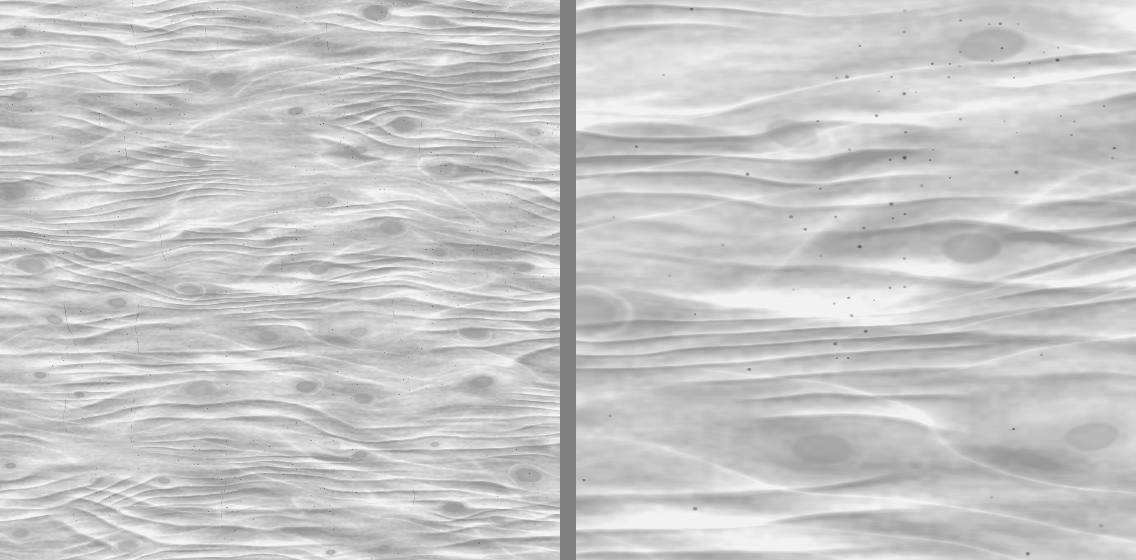
Left, the full canvas; right, a detail of the centre.
Reproduce this texture procedurally as a Shadertoy shader.

```glsl
// Pale grey wood grain with wavy horizontal fibres, oval knots, specks and hairline scratches.

float hash(vec2 p) {
    return fract(sin(dot(p, vec2(127.1, 311.7))) * 43758.5453);
}

float noise(vec2 p) {
    vec2 i = floor(p), f = fract(p);
    f = f * f * f * (f * (f * 6.0 - 15.0) + 10.0);
    return mix(mix(hash(i), hash(i + vec2(1, 0)), f.x),
               mix(hash(i + vec2(0, 1)), hash(i + vec2(1, 1)), f.x), f.y);
}

float fbm(vec2 p) {
    float sum = 0.0, amp = 0.516;
    for (int i = 0; i < 5; i++) {
        sum += amp * noise(p);
        p = p * vec2(1.9, 2.1) + vec2(17.3, 9.1);
        amp *= 0.5;
    }
    return sum;
}

// Thin bright crests along the middle level of a noise field
float filament(vec2 p) {
    return pow(1.0 - abs(2.0 * noise(p) - 1.0), 7.0);
}

// Crisp edge on one side, soft fade on the other, dark crease between
float foldedRidge(float height) {
    float f = fract(height);
    float crest = smoothstep(0.0, 0.12, f) * (1.0 - f) * (1.0 - f);
    float crease = smoothstep(0.72, 0.93, f) * smoothstep(1.0, 0.94, f);
    return crest - 0.25 - 0.25 * crease;
}

// x: dark heart, y: bright rim, z: vertical push on the surrounding grain
vec3 knots(vec2 uv) {
    vec3 result = vec3(0);
    vec2 cell = floor(uv * 8.0);
    for (int j = -1; j <= 1; j++)
    for (int i = -1; i <= 1; i++) {
        vec2 id = cell + vec2(i, j);
        if (hash(id + 3.7) > 0.8) continue;
        vec2 centre = (id + 0.1 + 0.8 * vec2(hash(id + 11.3), hash(id + 25.9))) / 8.0;
        float size = mix(0.008, 0.028, hash(id + 41.1));
        float strength = mix(0.45, 1.0, hash(id + 57.7));
        vec2 d = uv - centre;
        d.y += 0.3 * d.x * (hash(id + 63.1) - 0.5);
        float r = length(d / (size * vec2(1.0, 0.52)));
        r += 0.3 * (noise(uv * vec2(40, 80)) - 0.5);
        float heart = smoothstep(1.15, 0.75, r) * (0.85 + 0.15 * smoothstep(0.0, 0.8, r));
        float halo = 0.35 * smoothstep(2.0, 0.9, r);
        float rim = exp(-pow((r - 1.35) / 0.14, 2.0)) * smoothstep(0.35, 0.7, noise(uv * 45.0 + id));
        result.x = max(result.x, strength * max(heart, halo));
        result.y = max(result.y, rim * hash(id + 71.9));
        result.z += 0.6 * d.y * exp(-r * r / 4.0);
    }
    return result;
}

// Sparse dark dots, gathered in loose clusters
float specks(vec2 uv) {
    vec2 p = uv * 120.0, id = floor(p);
    float present = step(hash(id + 5.2), 0.16 * smoothstep(0.35, 0.9, noise(uv * 10.0)));
    vec2 centre = 0.25 + 0.5 * vec2(hash(id + 8.4), hash(id + 19.6));
    float radius = mix(0.08, 0.18, hash(id + 33.3));
    float d = length((fract(p) - centre) * vec2(0.8, 1.0));
    return present * smoothstep(radius, radius * 0.35, d) * mix(0.3, 1.0, hash(id + 47.0));
}

// Broken, slightly bent hairlines running steeply down the board
float scratches(vec2 uv) {
    vec2 p = uv * 6.0, id = floor(p), f = fract(p) - 0.5;
    float present = step(hash(id + 82.0), 0.45);
    float path = 0.5 * (hash(id + 91.0) - 0.5) + f.y * (0.5 * hash(id + 14.0) - 0.4)
               + 0.4 * f.y * f.y + 0.03 * (noise(uv * 70.0) - 0.5);
    float line = smoothstep(0.008, 0.001, abs(f.x - path));
    float ends = smoothstep(0.4, 0.2, abs(f.y));
    return present * line * ends * smoothstep(0.45, 0.75, noise(uv * vec2(40, 130)));
}

void mainImage(out vec4 fragColor, in vec2 fragCoord) {
    vec2 uv = fragCoord / iResolution.y;
    vec3 knot = knots(uv);

    // Bend the fibres in gentle waves and around the knots
    vec2 q = uv;
    q.y -= knot.z;
    q.y += 0.04 * (fbm(uv * vec2(3, 6) + 2.0) - 0.5);
    q.y += 0.012 * (noise(uv * vec2(8, 18) + 31.0) - 0.5);
    vec2 up = vec2(q.x, q.y - 0.2 * q.x), down = vec2(q.x, q.y + 0.18 * q.x);
    float patches = smoothstep(0.3, 0.7, noise(uv * vec2(4, 8) + 61.0));

    // Broad tone, level and slanting streaks, fine fibres
    float grey = 0.795;
    grey += 0.09 * (fbm(q * vec2(4, 14) + 7.0) - 0.5);
    grey += 0.30 * (fbm(q * vec2(7, 54) + 53.0) - 0.5);
    grey += 0.24 * (mix(fbm(up * vec2(8, 48)), fbm(down * vec2(8, 48) + 23.0), patches) - 0.5);
    grey += 0.06 * (noise(q * vec2(18, 210)) - 0.5);
    grey += 0.045 * (noise(uv * vec2(170, 280)) - 0.5);

    // Pale filaments crossing at shallow angles
    float rising = filament(vec2(up.x * 7.0 - q.y * 9.0, up.y * 36.0) + 13.0);
    float falling = filament(vec2(down.x * 7.0 + q.y * 9.0, down.y * 38.0) + 37.0);
    grey += 0.11 * (mix(rising, falling, patches) - 0.24);

    // Short runs of folded ridges at two spacings
    float sway = 4.0 * noise(q * vec2(2.5, 8) + 19.0) + 0.8 * noise(q * vec2(8, 22));
    float wide = smoothstep(0.45, 0.75, noise(uv * vec2(4.5, 19) + 83.0));
    float narrow = smoothstep(0.45, 0.75, noise(uv * vec2(6, 24) + 97.0));
    grey += 0.22 * wide * foldedRidge(q.y * 38.0 + sway);
    grey += 0.20 * narrow * foldedRidge(q.y * 60.0 - 1.4 * sway);

    // Knots, then surface marks
    grey = mix(grey, 0.62 + 0.15 * (grey - 0.795), 0.9 * knot.x);
    grey += 0.09 * knot.y;
    grey = clamp(grey, 0.6, 0.95);
    grey -= 0.3 * specks(uv) + 0.13 * scratches(uv);

    fragColor = vec4(vec3(grey), 1.0);
}
```
